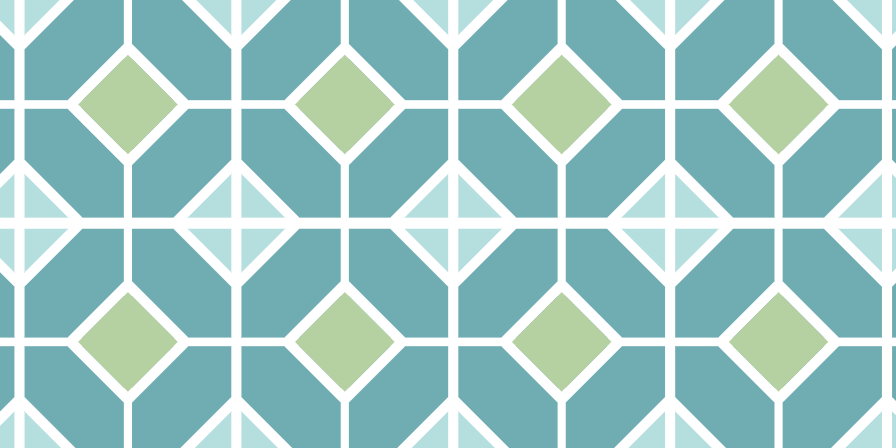
Reproduce this pattern procedurally as a Shadertoy shader.

```glsl
// Geometric lattice of teal panels split by white bars, with framed green
// diamonds at cell centres and pale quartered diamonds at cell corners.
// Each cell is folded into one quadrant and built from distance functions.

// Antialiased coverage of a shape from its signed distance
float coverage(float dist) {
    return clamp(0.5 - dist * iResolution.y, 0.0, 1.0);
}

// Signed distance to a 45-degree diamond with the given half-diagonal
float diamond(vec2 p, float radius) {
    return (p.x + p.y - radius) * 0.70711;
}

void mainImage(out vec4 fragColor, in vec2 fragCoord) {
    const vec3 teal  = vec3(0.44, 0.68, 0.70);
    const vec3 aqua  = vec3(0.71, 0.87, 0.87);
    const vec3 green = vec3(0.71, 0.82, 0.63);
    const vec3 white = vec3(1.0);

    // Fold the repeats; lengths are fractions of the canvas height
    vec2 period = vec2(0.4841, 0.5299);
    vec2 p = fragCoord / iResolution.y - vec2(0.0435, 0.5018);
    vec2 fromCorner = abs(p - period * round(p / period));
    vec2 fromCentre = 0.5 * period - fromCorner;

    // Diamonds at the cell corners and centres
    float cornerDiamond = diamond(fromCorner, 0.1371);
    float centreDiamond = diamond(fromCentre, 0.1278);
    float frames = min(abs(cornerDiamond) - 0.0113, abs(centreDiamond) - 0.0118);

    // Wide bars through the corners, narrow bars through the centres
    vec2 wideBars = fromCorner - vec2(0.0113, 0.0124);
    vec2 narrowBars = fromCentre - vec2(0.0091, 0.0096);
    vec2 bars = min(wideBars, narrowBars);

    // Paint from back to front
    vec3 colour = mix(teal, aqua, coverage(cornerDiamond));
    colour = mix(colour, white, coverage(min(frames, min(bars.x, bars.y))));
    colour = mix(colour, green, coverage(centreDiamond + 0.0118));

    fragColor = vec4(colour, 1.0);
}
```
